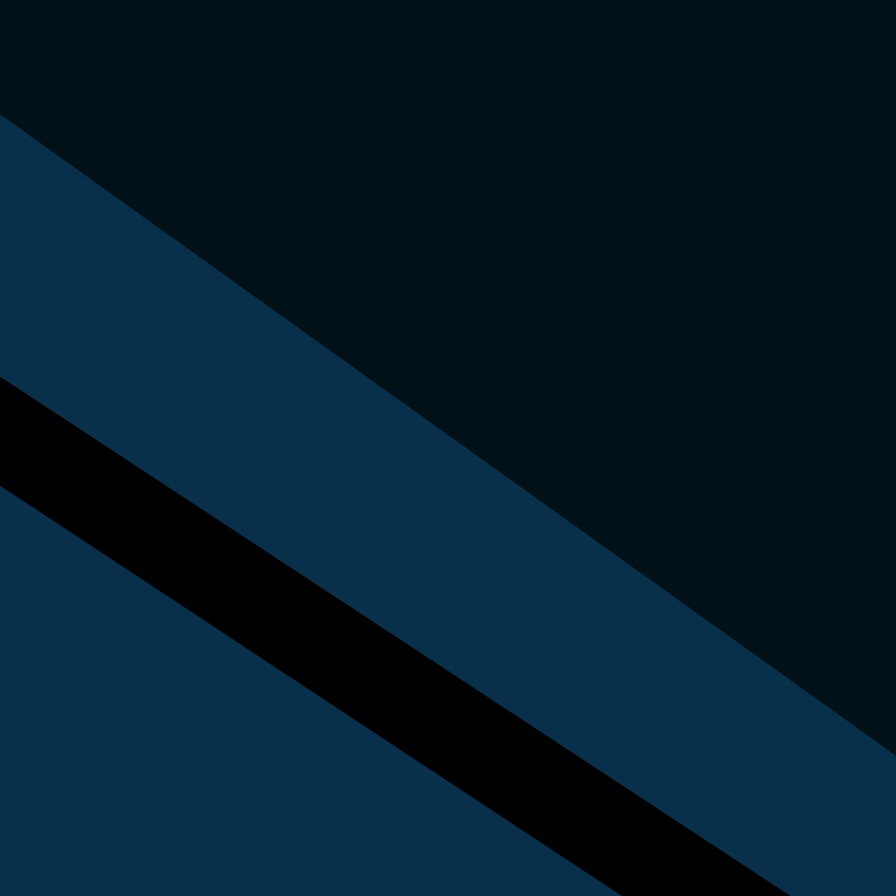
Write a WebGL 2 fragment shader that draws this background.

```glsl
#version 300 es
precision highp float;

uniform vec2 u_resolution;
out vec4 outColor;

// Signed distance to a falling line: positive above it
float aboveLine(vec2 p, float height, float slope) {
    return (p.y - height + slope * p.x) / sqrt(1.0 + slope * slope);
}

// Antialiased coverage of the positive side
float coverage(float d, float pixel) {
    return clamp(d / pixel + 0.5, 0.0, 1.0);
}

void main() {
    vec2 uv = gl_FragCoord.xy / u_resolution;
    float pixel = 1.0 / min(u_resolution.x, u_resolution.y);

    vec3 night = vec3(0.006, 0.061, 0.093);
    vec3 navy = vec3(0.031, 0.188, 0.290);

    // Dark upper field over the blue slope
    float sky = coverage(aboveLine(uv, 0.8725, 0.716), pixel);
    vec3 color = mix(navy, night, sky);

    // Black diagonal band
    float bandTop = aboveLine(uv, 0.5797, 0.657);
    float bandBottom = aboveLine(uv, 0.4580, 0.660);
    float band = coverage(-bandTop, pixel) * coverage(bandBottom, pixel);
    color = mix(color, vec3(0.0), band);

    outColor = vec4(color, 1.0);
}
```
